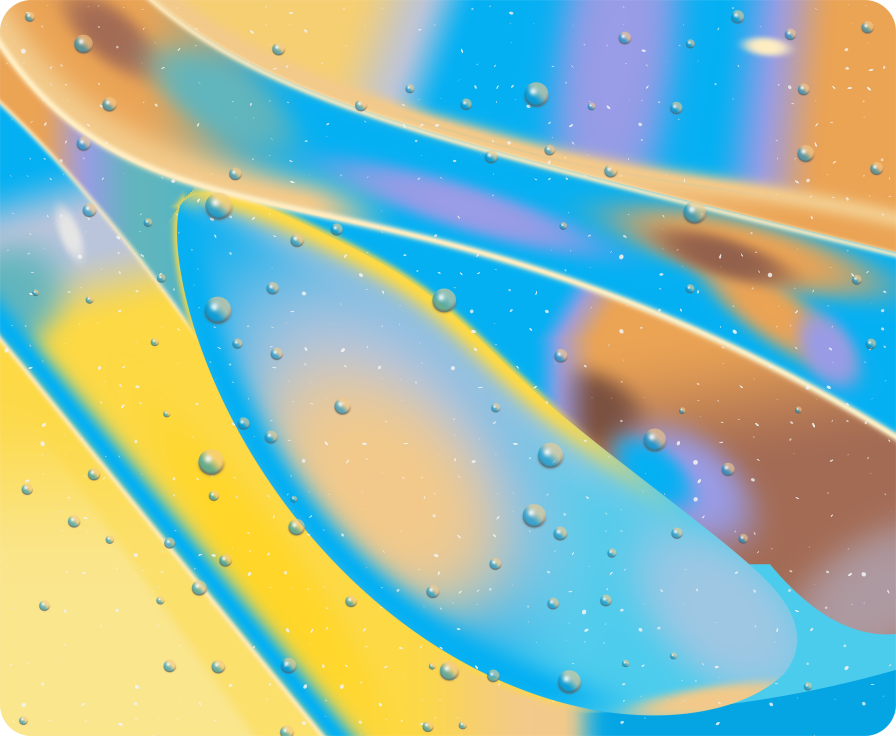
This background is drawn by a WebGL 2 fragment shader. Its source:

```glsl
#version 300 es
precision highp float;
uniform vec2 u_resolution;
out vec4 fragColor;
#define SHEET vec2(7.68, 6.3)
#define CORNER .27
#define FLECK_CELL .16
#define FLECK_AMOUNT .42
#define BUBBLE_AMOUNT .42
#define DROP_LENGTH 6.55
const vec3 BLUE = vec3(.02, .69, .95), CYAN = vec3(.3, .8, .93), TEAL = vec3(.38, .71, .74);
const vec3 LILAC = vec3(.6, .61, .9), MIST = vec3(.73, .77, .86), CREAM = vec3(1, .93, .76);
const vec3 PEACH = vec3(.95, .79, .54), ORANGE = vec3(.92, .64, .33);
const vec3 YELLOW = vec3(.99, .85, .27), BROWN = vec3(.64, .42, .33);
vec2 p;
float px;

float ramp(float a, float b, float x) { return smoothstep(0., 1., (x - a) / (b - a)); }
float cover(float d) { return ramp(.7 * px, -.7 * px, d); }
float ridge(float d, float w) { return exp(-d * d / (w * w)); }
// Turns a field into an even distance near its edge
float even(float d) { return d * px / max(length(vec2(dFdx(d), dFdy(d))), px); }
void lay(inout vec3 c, vec3 colour, float amount) { c = mix(c, colour, amount); }
vec2 hash2(vec2 v) {
  vec3 h = fract(v.xyx * vec3(.1031, .103, .0973));
  h += dot(h, h.yzx + 33.33);
  return fract((h.xx + h.yz) * h.zy);
}
// Soft rotated oval: centre in xy, radii in zw
void tint(inout vec3 c, vec3 colour, vec4 oval, float angle) {
  vec2 q = p - oval.xy, a = vec2(cos(angle), sin(angle));
  q = vec2(dot(q, a), a.x * q.y - a.y * q.x) / oval.zw;
  lay(c, colour, exp(-dot(q, q) * dot(q, q)));
}
// Drop outline, with q along and across its axis
float dropField(vec2 q) {
  float t = clamp(q.x / DROP_LENGTH, .0005, .9995);
  float upper = .55 * sqrt((1. - exp(-9. * t)) * (1. - pow(t, 20.))) + .15 * ridge(t - .32, .16);
  float lower = 4.25 * pow(t, .75) * pow(1. - t, .6);
  return max(max(q.y - upper, -q.y - lower), max(-q.x, q.x - DROP_LENGTH));
}

vec3 topSheet() {
  vec3 c = BLUE;
  float x = p.x + .1 * p.y;
  tint(c, LILAC, vec4(5.28, .5, 1.9, .52), 1.7);
  lay(c, LILAC, ramp(6.2, 6.75, x));
  lay(c, ORANGE, ramp(6.6, 7.2, x));
  lay(c, MIST, ramp(4.1, 3.6, x + .25 * p.y));
  return mix(c, mix(PEACH, YELLOW, .35), ramp(3.75, 3., x + .25 * p.y));
}
vec3 ribbon(float base) {
  vec3 c = mix(ORANGE, BLUE, ramp(1.1, 2.7, p.x));
  tint(c, BROWN, vec4(.95, .3, .5, .22), .7);
  tint(c, TEAL, vec4(1.9, .85, .7, .28), .55);
  tint(c, LILAC, vec4(4, 1.78, 1.2, .2), .3);
  tint(c, ORANGE, vec4(6.4, 2.15, 1.2, .27), .25);
  tint(c, ORANGE, vec4(6.6, 2.65, .75, .24), .65);
  tint(c, BROWN * .9, vec4(6.2, 2.2, .6, .17), .3);
  tint(c, LILAC, vec4(7.1, 3, .35, .22), 1.);
  return mix(c, PEACH, ridge(base + .08, .22) * ramp(3.5, 2.6, p.x));
}
vec3 band(float low) {
  vec3 c = mix(BLUE, MIST, ramp(1.5, 2.1, p.y + .3 * p.x));
  lay(c, YELLOW, ramp(2.3, 3., p.y + .25 * p.x));
  tint(c, vec3(1, .84, .16), vec4(2.3, 4.9, 1.6, .3), .95);
  lay(c, PEACH, ramp(3.4, 4.6, p.x));
  lay(c, mix(BLUE, CYAN, ramp(5.8, 6.4, p.x)), ramp(4.8, 5.3, p.x));
  tint(c, TEAL, vec4(0, 2.6, .45, .6), .9);
  return mix(c, BLUE, ridge(low + .1, .13));
}
vec3 amber() {
  vec3 c = mix(ORANGE, BROWN, ramp(2.8, 4.1, p.y + .15 * (p.x - 6.)));
  tint(c, BROWN * .75, vec4(5.1, 3.5, .45, .3), .5);
  tint(c, vec3(.68, .6, .63), vec4(7.5, 5.1, .9, .5), -.6);
  tint(c, LILAC, vec4(5.9, 4.15, .65, .4), .7);
  tint(c, BLUE, vec4(5.6, 4.05, .4, .22), .7);
  float x = p.x - .6 * max(2.9 - p.y, 0.);
  return mix(mix(BLUE, LILAC, ramp(4.55, 4.85, x)), c, ramp(4.7, 5.15, x));
}
vec3 drop(float d, float side) {
  vec3 c = mix(BLUE, CYAN, ramp(3.8, 5., p.x));
  tint(c, MIST, vec4(3.3, 3.75, 1.85, 1.1), .85);
  tint(c, PEACH, vec4(3.28, 4.2, 1.2, .78), .85);
  tint(c, vec3(.62, .78, .89), vec4(6.2, 5.25, .95, .55), .75);
  tint(c, PEACH, vec4(6.1, 6, .75, .13), -.15);
  lay(c, BLUE, ridge(d + .08, .17) * ramp(.1, -.4, side) * ramp(5.6, 4.6, p.x));
  float rim = ramp(-.1, .3, side) * ramp(6., 4.5, p.x);
  lay(c, MIST, .7 * rim * ridge(d, .36));
  return mix(c, YELLOW, rim * ridge(d + .02, .13));
}
// Pale scratches and round bubbles, at most one per cell
void flecks(inout vec3 c) {
  vec2 id = floor(p / FLECK_CELL), r = hash2(id + 7.), k = hash2(id + 91.);
  vec2 q = p - (id + .25 + .5 * r) * FLECK_CELL, a = normalize(k - .5);
  float d = length(vec2(dot(q, a), (a.x * q.y - a.y * q.x) * (1. + 2. * r.x)));
  lay(c, vec3(.95), step(k.x, FLECK_AMOUNT) * (.3 + .6 * r.y) * cover(d - .007 - .014 * r.y * r.y));
}
void bubbles(inout vec3 c, float cell) {
  vec2 id = floor(p / cell), r = hash2(id + cell * 50.), k = hash2(id + 37.);
  float size = cell * (.05 + .06 * k.y), on = step(k.x, BUBBLE_AMOUNT);
  vec2 q = (p - (id + .2 + .6 * r) * cell) / size;
  lay(c, mix(BLUE * .8, PEACH, ramp(-.7, .7, q.x - q.y)), .6 * on * cover((length(q) - 1.) * size));
  lay(c, BROWN * .7, .45 * on * ridge(length(q) - .95, .15) * ramp(-.4, .8, q.y));
  lay(c, vec3(1), .8 * on * ridge(length(q + .25), .3));
}

void main() {
  px = SHEET.y / u_resolution.y;
  p = vec2(0, SHEET.y) + vec2(1, -1) * gl_FragCoord.xy / u_resolution * SHEET;
  float x = p.x, y = p.y;
  // Edges of the sheets, positive below
  float top = even(y - .28 - .245 * x + .31 * exp(2. - x)), lip = top + .05 + .2 * ramp(4.5, 7.7, x);
  float base = even(y - 2.04 + .172 * x - .0515 * x * x + 1.64 * exp(-x));
  float up = even(y - min(.88 + .95 * x + .14 * x * x, 4.)), low = even(y - 2.9 - 1.23 * x);
  float pool = even(y - 5.43 + .6 * pow(min(abs(7.6 - x), 1.), 2.));
  float wedge = even(y - 6.1 + .055 * (x - 5.1) * (x - 5.1));
  vec2 q = mat2(.793, .61, .61, -.793) * (p - vec2(1.55, 1.75));
  float d = even(dropField(q));
  // Gap, amber pool, band and folded corner
  vec3 c = mix(mix(ORANGE, LILAC, ramp(.3, .8, x)), TEAL, ramp(.65, 1.2, x));
  lay(c, amber(), ramp(1.2, 2.6, x));
  lay(c, CYAN, cover(-pool) * step(6., x));
  lay(c, band(low), cover(-up) * step(q.y, 0.));
  lay(c, CREAM, .7 * ridge(up, .025) * ramp(1.9, 1.5, x));
  lay(c, BLUE * .94, cover(-wedge) * ramp(4.9, 5.3, x));
  vec3 fold = mix(YELLOW, vec3(.98, .9, .55), ramp(3.2, 5., y));
  lay(fold, YELLOW, .45 * ramp(-.15, .1, 1.42 * x + 3.18 - y));
  lay(c, fold, cover(-low));
  lay(c, CREAM, .8 * ridge(low, .025));
  // Drop, ribbon and top sheet
  lay(c, YELLOW, .8 * ridge(d, .04) * ramp(5.2, 4.5, x));
  lay(c, drop(d, q.y), cover(d));
  lay(c, ribbon(base), cover(base));
  lay(c, CREAM, ridge(base + .015, .035));
  lay(c, mix(PEACH, ORANGE, ramp(5., 7., x)), cover(top));
  lay(c, topSheet(), cover(lip));
  lay(c, PEACH, ridge(lip + .03, .09));
  lay(c, CREAM, .85 * ridge(top - .02, .028));
  // Splashes, flecks, bubbles and rounded frame
  tint(c, vec3(.9), vec4(.6, 2, .24, .09), 1.2);
  tint(c, CREAM, vec4(6.57, .4, .2, .08), .1);
  flecks(c);
  for (int i = 0; i < 2; i++) bubbles(c, 1.05 - .5 * float(i));
  vec2 b = abs(p - .5 * SHEET) - .5 * SHEET + CORNER;
  fragColor = vec4(mix(vec3(1), c, cover(length(max(b, 0.)) - CORNER)), 1);
}
```
